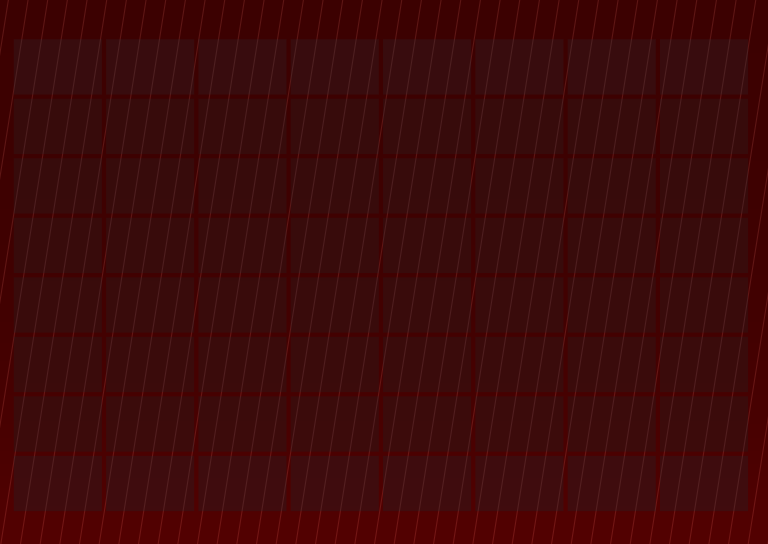
Give the GLSL for this pattern, as a Shadertoy shader.

```glsl
// A dark red wall of 8 by 8 translucent panels with narrow gutters, crossed by
// fine slanted hairlines. The panels come from a repeated box distance, the
// hairlines from a sheared repeat, over a vertical gradient.

#define CELLS vec2(8.0, 8.0)
#define ORIGIN vec2(0.0152, 0.0400)
#define PITCH vec2(0.1202, 0.0775)
#define GUTTER 0.0055
#define LINE_PITCH 0.02561
#define LINE_SLANT 0.1585
#define LINE_SHIFT 0.0109
#define LINE_WIDTH 0.0014
#define WALL_TOP vec3(0.237, 0.002, 0.004)
#define WALL_BOTTOM vec3(0.325, 0.002, 0.004)
#define PANEL_TINT vec3(0.200, 0.068, 0.072)
#define PANEL_ALPHA 0.6

// Antialiased coverage of a signed distance, negative inside
float coverage(float d, float pixel) {
    return clamp(0.5 - d / pixel, 0.0, 1.0);
}

// Signed distance to an axis-aligned box
float boxDistance(vec2 p, vec2 halfSize) {
    vec2 q = abs(p) - halfSize;
    return length(max(q, 0.0)) + min(max(q.x, q.y), 0.0);
}

// Distance to the panel of the nearest cell in the grid
float panelDistance(vec2 p, out vec2 cell) {
    vec2 g = (p - ORIGIN) / PITCH;
    cell = clamp(floor(g), vec2(0.0), CELLS - 1.0);
    return boxDistance((g - cell - 0.5) * PITCH, 0.5 * (PITCH - GUTTER));
}

// Perpendicular distance to the nearest slanted hairline
float hairlineDistance(vec2 p, float height) {
    float s = p.x + LINE_SLANT * (height - p.y) - LINE_SHIFT;
    float offset = abs(fract(s / LINE_PITCH + 0.5) - 0.5) * LINE_PITCH;
    return offset / sqrt(1.0 + LINE_SLANT * LINE_SLANT) - 0.5 * LINE_WIDTH;
}

void mainImage(out vec4 fragColor, in vec2 fragCoord) {
    // Canvas width is one unit
    vec2 p = fragCoord / iResolution.x;
    float height = iResolution.y / iResolution.x;
    float pixel = 1.0 / iResolution.x;

    // Wall, glowing toward the bottom
    float depth = clamp(1.0 - p.y / height, 0.0, 1.0);
    vec3 color = mix(WALL_TOP, WALL_BOTTOM, pow(depth, 2.5));

    // Panels, slightly greyer in the first and last rows
    vec2 cell;
    float panel = coverage(panelDistance(p, cell), pixel);
    float edgeRow = step(3.2, abs(cell.y - 0.5 * (CELLS.y - 1.0)));
    vec3 tint = PANEL_TINT + edgeRow * vec3(0.008, 0.010, 0.014);
    color = mix(color, tint, PANEL_ALPHA * panel);

    // Hairlines, redder on the wall and paler on the panels
    float hairline = coverage(hairlineDistance(p, height), pixel);
    color += hairline * mix(vec3(0.13, 0.085, 0.075), vec3(0.085, 0.075, 0.075), panel);

    fragColor = vec4(color, 1.0);
}
```
